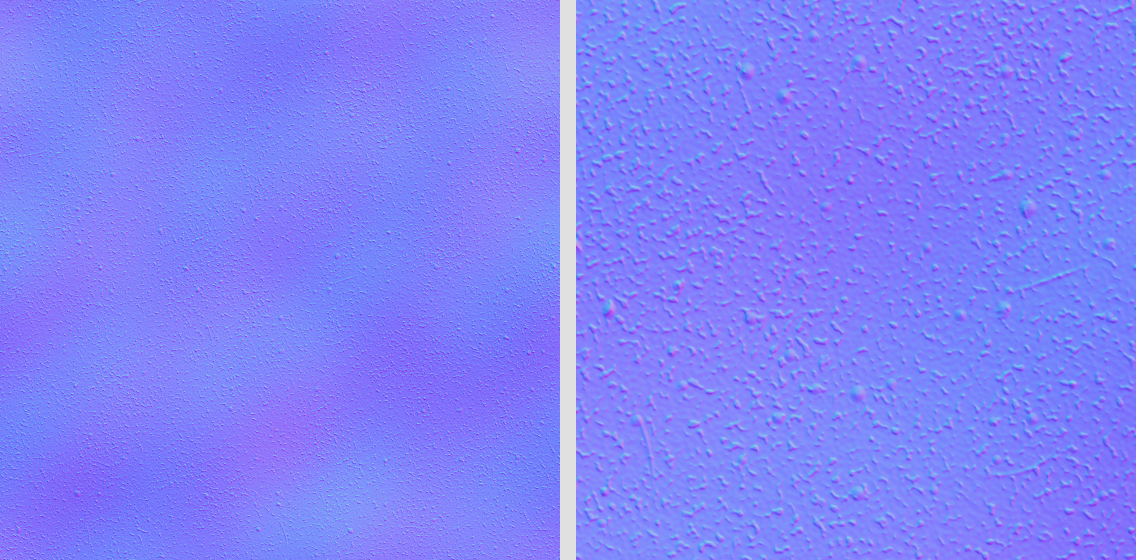
Left, the full canvas; right, a detail of the centre.
Write a three.js fragment shader that draws this texture map.

```glsl
varying vec2 vUv;

const float TAU = 6.28318;

vec2 hash2(vec2 p) {
  vec3 q = fract(p.xyx * vec3(0.1031, 0.1030, 0.0973));
  q += dot(q, q.yzx + 33.33);
  return fract((q.xx + q.yz) * q.zy);
}

// Gradient noise on a lattice that wraps after n cells
float corner(vec2 cell, vec2 offset, float n) {
  float a = TAU * hash2(mod(cell, n) + n).x;
  return dot(vec2(cos(a), sin(a)), offset);
}

float noise(vec2 uv, float n) {
  vec2 p = uv * n, i = floor(p), f = p - i;
  vec2 u = f * f * f * (f * (f * 6.0 - 15.0) + 10.0);
  vec2 e = vec2(1.0, 0.0);
  return mix(
    mix(corner(i, f, n), corner(i + e, f - e, n), u.x),
    mix(corner(i + e.yx, f - e.yx, n), corner(i + 1.0, f - 1.0, n), u.x), u.y);
}

// Crumbly plaster: small raised grains over a rough base.
// Whole-number turns keep the wrap and hide the lattice directions.
float grainHeight(vec2 uv, float patches) {
  vec2 left = vec2(2.0 * uv.x + uv.y, 2.0 * uv.y - uv.x);
  vec2 right = vec2(uv.x + 2.0 * uv.y, uv.y - 2.0 * uv.x);
  float coarse = noise(left, 79.0);
  float fine = noise(right, 127.0);
  float broad = noise(right, 41.0);
  float grains = smoothstep(0.08, 0.72, coarse + 0.75 * fine + 0.25 * broad + patches);
  return grains + 0.34 * fine + 0.2 * coarse + 0.25 * broad;
}

// Broad undulation: slopes of plane waves with whole wave numbers
vec2 swellTilt(vec2 uv) {
  vec2 tilt = vec2(0.0);
  for (int i = 0; i < 14; i++) {
    vec2 seed = vec2(float(i) * 7.0 + 5.0, 23.0);
    vec2 k = floor(hash2(seed) * vec2(5.0, 3.0)) + vec2(-3.0, 1.0);
    float phase = hash2(seed + 19.0).x;
    tilt += normalize(k) * cos(TAU * (dot(k, uv) + phase));
  }
  return 0.028 * tilt + 0.09 * vec2(noise(uv, 5.0), noise(uv, 6.0));
}

// Sparse rounded pimples, slightly oval
vec2 pimpleTilt(vec2 uv, float n) {
  vec2 p = uv * n, cell = mod(floor(p), n);
  vec2 kind = hash2(cell + 57.0);
  vec2 shape = hash2(cell + 131.0);
  vec2 d = fract(p) - 0.3 - 0.4 * hash2(cell + 9.0);
  d /= mix(0.14, 0.28, kind.y * kind.y) * mix(vec2(0.75), vec2(1.15), shape);
  return step(kind.x, 0.16) * d * max(0.0, 1.0 - dot(d, d));
}

// Short curved hairline scratches
vec2 scratchTilt(vec2 uv, float n) {
  vec2 p = uv * n, cell = mod(floor(p), n);
  vec2 kind = hash2(cell + 83.0);
  vec2 d = fract(p) - 0.35 - 0.3 * hash2(cell + 211.0);
  float a = TAU * kind.y;
  vec2 along = vec2(cos(a), sin(a)), across = vec2(-along.y, along.x);
  float x = dot(d, along);
  float y = (dot(d, across) + (kind.y - 0.5) * 2.5 * x * x) / 0.012;
  float fade = 1.0 - smoothstep(0.1, 0.26, abs(x));
  return step(kind.x, 0.18) * fade * across * y * exp(-y * y) * 0.6;
}

void main() {
  vec2 uv = vUv;
  float patches = 0.2 * noise(uv, 7.0) + 0.15 * noise(uv, 23.0) - 0.04;

  // Grain slope by central differences
  vec2 e = vec2(0.0005, 0.0);
  vec2 slope = vec2(
    grainHeight(uv + e, patches) - grainHeight(uv - e, patches),
    grainHeight(uv + e.yx, patches) - grainHeight(uv - e.yx, patches)) / (2.0 * e.x);

  vec2 tilt = swellTilt(uv) - vec2(0.00052, 0.00064) * slope;
  tilt += 0.9 * pimpleTilt(uv, 47.0) + scratchTilt(uv, 9.0);

  // Encode the surface normal as a colour
  vec3 normal = normalize(vec3(tilt, 1.0));
  gl_FragColor = vec4(0.5 + normal * vec3(0.5, 0.5, 0.488), 1.0);
}
```
